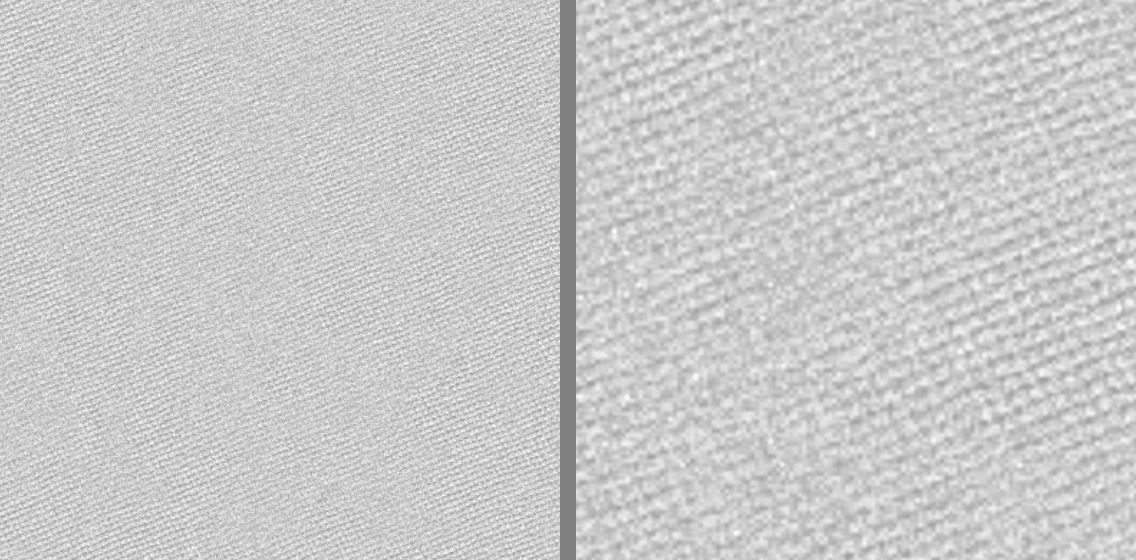
Left: the whole. Right: its middle third, enlarged.
A WebGL 2 fragment shader for this texture:

```glsl
#version 300 es
precision highp float;
// Pale grey twill cloth: fine diagonal ribs of short stitches with worn patches and lint.

#define RIBS_DOWN 88.0
#define RIBS_ACROSS 34.0
#define STITCHES 98.0
#define RIB_DEPTH 0.054
#define STITCH_DEPTH 0.028
#define YARN_VARIATION 0.050
#define GRAIN_CELLS 390.0
#define GRAIN_DEPTH 0.165
#define LINT_CELLS 150.0
#define LINT_SHARE 0.03
#define BASE_GREY 0.796

uniform vec2 u_resolution;
out vec4 fragColor;

const float TAU = 6.28318;

float hash(vec2 p) {
  vec3 q = fract(vec3(p.xyx) * 0.1031);
  q += dot(q, q.yzx + 33.33);
  return fract((q.x + q.y) * q.z);
}

// Smooth value noise, one random level per lattice point
float noise(vec2 p) {
  vec2 cell = floor(p);
  vec2 f = fract(p);
  f = f * f * (3.0 - 2.0 * f);
  float low = mix(hash(cell), hash(cell + vec2(1, 0)), f.x);
  float high = mix(hash(cell + vec2(0, 1)), hash(cell + vec2(1, 1)), f.x);
  return mix(low, high, f.y);
}

// Difference of neighbouring levels: fine variation that averages out over a few cells
float fineNoise(vec2 p) {
  return noise(p) - noise(p + vec2(0, 1));
}

// Sparse bright fibres: one jittered dot in a few of the cells
float lint(vec2 p) {
  vec2 cell = floor(p);
  vec2 center = 0.3 + 0.4 * vec2(hash(cell + 17.0), hash(cell + 59.0));
  float present = step(1.0 - LINT_SHARE, hash(cell + 91.0));
  float dotShape = 1.0 - smoothstep(0.08, 0.42, length(fract(p) - center));
  return present * dotShape;
}

// Rib contrast: strong in places, softer where rubbed
float wear(vec2 uv) {
  float broad = noise(uv * 5.0 + 3.7);
  float small = noise(uv * vec2(24.0, 16.0) + 41.0);
  return mix(0.5, 1.3, smoothstep(0.15, 0.85, 0.4 * broad + 0.6 * small));
}

void main() {
  vec2 uv = gl_FragCoord.xy / u_resolution;

  // Slight bending keeps the ribs from being ruled lines
  float bend = 0.12 * sin(TAU * (3.0 * uv.x + 2.0 * uv.y))
             + 0.25 * (noise(uv * 60.0) - 0.5);
  float rib = uv.y * RIBS_DOWN - uv.x * RIBS_ACROSS + bend;
  float stitch = uv.x * STITCHES + 0.5 * rib;

  // Rounded ribs, each crossed by a row of slanted stitches
  float contrast = wear(uv);
  float ribShade = sin(TAU * rib) + 0.2 * sin(2.0 * TAU * rib + 0.8);
  float stitchShade = sin(TAU * stitch + sin(TAU * rib));
  float yarn = fineNoise(vec2(stitch, rib * 2.0));
  float grey = BASE_GREY + contrast * (RIB_DEPTH * ribShade + STITCH_DEPTH * stitchShade);
  grey += YARN_VARIATION * yarn;

  // Fibre grain and lint
  grey += GRAIN_DEPTH * (noise(uv * GRAIN_CELLS) - 0.5);
  grey += 0.11 * lint(uv * LINT_CELLS);

  fragColor = vec4(vec3(clamp(grey, 0.64, 0.97)), 1.0);
}
```
